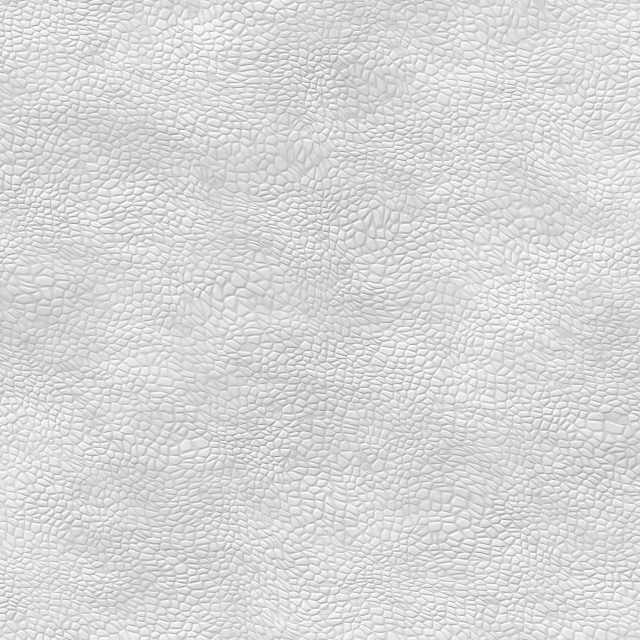
Give the GLSL for this texture, as a WebGL 1 fragment shader.

```glsl
precision highp float;
uniform vec2 u_resolution;

vec2 hash2(vec2 p) {
  return fract(sin(vec2(dot(p, vec2(127.1, 311.7)), dot(p, vec2(269.5, 183.3)))) * 43758.5453);
}

float noise(vec2 p) {
  vec2 i = floor(p), f = fract(p);
  f = f * f * (3.0 - 2.0 * f);
  return mix(mix(hash2(i).x, hash2(i + vec2(1, 0)).x, f.x),
             mix(hash2(i + vec2(0, 1)).x, hash2(i + vec2(1, 1)).x, f.x), f.y);
}

float fbm(vec2 p) {
  float sum = 0.0, amp = 0.5;
  for (int i = 0; i < 4; i++) {
    sum += amp * noise(p);
    p = p * 2.03 + 17.3;
    amp *= 0.55;
  }
  return sum;
}

// Rounded pebbles: distance gap between the two nearest cell centres
float pebbles(vec2 p) {
  vec2 cell = floor(p), f = fract(p);
  float nearest = 8.0, second = 8.0;
  for (int y = -1; y <= 1; y++) {
    for (int x = -1; x <= 1; x++) {
      vec2 o = vec2(x, y);
      float d = length(o + 0.05 + 0.9 * hash2(cell + o) - f);
      second = min(second, max(nearest, d));
      nearest = min(nearest, d);
    }
  }
  return smoothstep(-0.05, 0.5, second - nearest) - 0.25 * nearest;
}

// Hide relief: slanted, flattened pebbles over soft folds and fine grain
float relief(vec2 p) {
  vec2 bend = vec2(noise(p * 9.0), noise(p * 9.0 + 31.7)) - 0.5;
  vec2 ripple = vec2(noise(p * 37.0 + 5.1), noise(p * 37.0 + 71.3)) - 0.5;
  vec2 q = p + 0.035 * bend + 0.008 * ripple;
  q.y += 0.22 * q.x;
  float depth = 0.6 + 0.7 * noise(p * vec2(14.0, 20.0) + 9.0);
  float folds = noise(q * vec2(28.0, 52.0) + 3.7);
  float grain = noise(q * vec2(140.0, 190.0));
  return depth * pebbles(q * vec2(66.0, 94.0)) + 0.8 * folds + 0.22 * grain;
}

void main() {
  vec2 p = gl_FragCoord.xy / u_resolution.y;

  // Light from the upper left
  float height = relief(p);
  float slope = height - relief(p + 0.0022 * vec2(-0.45, 0.9));

  // Cloudy patches, wider than tall
  float cloud = fbm(p * vec2(4.0, 6.5) + 2.0) - 0.46;

  float shade = 0.846 + 0.15 * slope + 0.05 * (height - 0.92) + 0.13 * cloud;
  shade += 0.02 * (noise(p * 230.0) - 0.5);
  gl_FragColor = vec4(vec3(clamp(shade, 0.58, 0.97)), 1.0);
}
```
